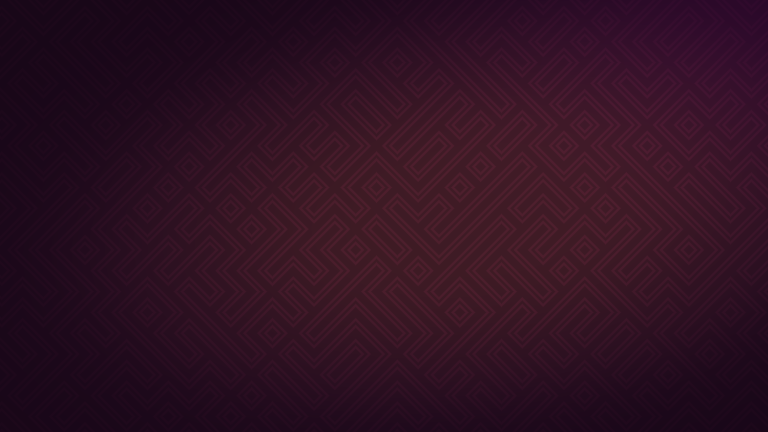
A Shadertoy shader for this background:

```glsl
// A dim plum backdrop with a wide ember glow and a faint diagonal maze.
// The maze picks one of two diagonals per grid cell, then draws the outline
// of the thickened strokes from a distance field with square corners.

const vec3 EDGE_COLOR  = vec3(0.094, 0.026, 0.094);
const vec3 PLUM_COLOR  = vec3(0.148, 0.050, 0.123);
const vec3 EMBER_COLOR = vec3(0.243, 0.106, 0.142);
const vec3 VIOLET_TINT = vec3(0.055, 0.000, 0.058);
const vec3 LINE_TINT   = vec3(0.058, 0.014, 0.030);

// Lengths are in canvas heights
const vec2  GLOW_CENTER = vec2(0.62, 0.51);   // as a share of the canvas
const vec2  GLOW_RADIUS = vec2(0.78, 0.40);
const float GLOW_TILT   = 0.10;
const float CELL_SIZE   = 0.0482;
const vec2  MAZE_ORIGIN = vec2(0.968, 0.566);

// Lengths are in maze cells
const float STROKE_HALF = 0.24;
const float LINE_HALF   = 0.055;
const float LINE_SOFT   = 0.035;
const float HALF_DIAGONAL = 0.7071;

float hash(vec2 p) {
    vec3 q = fract(vec3(p.xyx) * 0.1031);
    q += dot(q, q.yzx + 33.33);
    return fract((q.x + q.y) * q.z);
}

// Distance along the two diagonal axes
vec2 toDiagonal(vec2 p) {
    return abs(vec2(p.x + p.y, p.y - p.x)) * HALF_DIAGONAL;
}

// Square-cornered distance to the nearest diagonal stroke or grid vertex
float mazeDistance(vec2 p) {
    vec2 cell = floor(p);
    vec2 vertex = toDiagonal(p - round(p));
    float nearest = max(vertex.x, vertex.y);
    for (int y = -1; y <= 1; y++) {
        for (int x = -1; x <= 1; x++) {
            vec2 id = cell + vec2(x, y);
            vec2 d = toDiagonal(p - id - 0.5);
            if (hash(id + 157.0) < 0.5) d = d.yx;
            nearest = min(nearest, max(d.y, d.x - HALF_DIAGONAL));
        }
    }
    return nearest;
}

float glowAmount(vec2 p, float aspect) {
    vec2 d = p - GLOW_CENTER * vec2(aspect, 1.0);
    d.y -= GLOW_TILT * d.x;
    d /= GLOW_RADIUS;
    return exp(-dot(d, d));
}

vec3 backdrop(vec2 uv, float glow) {
    vec3 color = mix(EDGE_COLOR, PLUM_COLOR, smoothstep(0.0, 0.45, glow));
    color = mix(color, EMBER_COLOR, smoothstep(0.15, 0.95, glow));
    // Violet light in the upper right corner
    vec2 corner = (uv - vec2(1.0)) / vec2(0.35, 0.38);
    return color + VIOLET_TINT * exp(-dot(corner, corner));
}

void mainImage(out vec4 fragColor, in vec2 fragCoord) {
    vec2 uv = fragCoord / iResolution.xy;
    vec2 p = fragCoord / iResolution.y;
    float glow = glowAmount(p, iResolution.x / iResolution.y);
    vec3 color = backdrop(uv, glow);

    // Maze outline, brighter where the glow falls
    float pixel = 1.0 / (iResolution.y * CELL_SIZE);
    float soft = max(LINE_SOFT, 0.7 * pixel);
    float d = abs(mazeDistance((p - MAZE_ORIGIN) / CELL_SIZE) - STROKE_HALF);
    float line = 1.0 - smoothstep(LINE_HALF - soft, LINE_HALF + soft, d);
    color += LINE_TINT * line * mix(0.25, 1.0, smoothstep(0.0, 0.8, glow));

    fragColor = vec4(color, 1.0);
}
```
